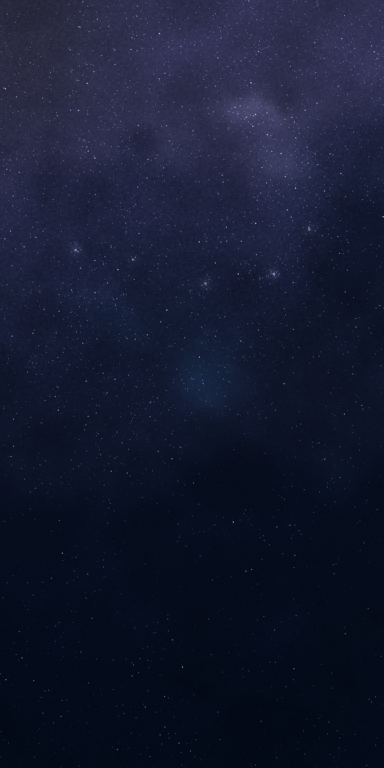
Give the GLSL for this texture, as a Shadertoy shader.

```glsl
// Night sky: a vertical ramp from violet haze down to near-black navy,
// bent by fractal noise, with soft clouds, grain, several turned grids
// of jittered pin-point stars and a few small bright clusters.

const vec3 NADIR   = vec3(0.012, 0.040, 0.095);
const vec3 NAVY    = vec3(0.022, 0.052, 0.116);
const vec3 DUSK    = vec3(0.060, 0.084, 0.166);
const vec3 INDIGO  = vec3(0.118, 0.136, 0.248);
const vec3 VIOLET  = vec3(0.182, 0.186, 0.308);
const vec3 UMBER   = vec3(0.165, 0.165, 0.235);
const vec3 TEAL    = vec3(0.028, 0.060, 0.085);
const vec3 MIST    = vec3(0.095, 0.095, 0.110);
const vec3 STAR    = vec3(0.84, 0.88, 1.00);
const float STAR_RADIUS = 0.0017;
const float GRAIN = 0.036;
const float WARP = 0.16;
const float MOTTLE = 0.38;
const int CLUSTERS = 5;

float hash(vec2 p) {
    vec3 q = fract(vec3(p.xyx) * 0.1031);
    q += dot(q, q.yzx + 33.33);
    return fract((q.x + q.y) * q.z);
}

vec2 hash2(vec2 p) {
    return vec2(hash(p + 17.3), hash(p + 71.9));
}

float noise(vec2 p) {
    vec2 i = floor(p), f = fract(p);
    f = f * f * (3.0 - 2.0 * f);
    float low = mix(hash(i), hash(i + vec2(1, 0)), f.x);
    float high = mix(hash(i + vec2(0, 1)), hash(i + vec2(1, 1)), f.x);
    return mix(low, high, f.y);
}

float fbm(vec2 p) {
    float sum = 0.0, amp = 0.5;
    for (int i = 0; i < 5; i++) {
        sum += amp * noise(p);
        p = mat2(1.6, 1.2, -1.2, 1.6) * p + 9.7;
        amp *= 0.5;
    }
    return sum / 0.97;
}

float blob(vec2 p, vec2 centre, vec2 size) {
    vec2 d = (p - centre) / size;
    return exp(-dot(d, d));
}

// Soft disc with an edge about one pixel wide
float dotMask(float dist, float radius) {
    float edge = 0.55 / iResolution.x;
    return 1.0 - smoothstep(max(radius - edge, 0.0), radius + edge, dist);
}

// One jittered star per occupied cell of a turned grid; most are faint
float stars(vec2 p, float cells, float angle, float chance) {
    float c = cos(angle), s = sin(angle);
    p = mat2(c, s, -s, c) * p + 5.0;
    vec2 id = floor(p * cells), seed = id + cells;
    vec2 centre = (id + 0.2 + 0.6 * hash2(seed)) / cells;
    float lit = step(hash(seed + 5.1), chance);
    float power = hash(seed + 43.7);
    float radius = STAR_RADIUS * mix(0.6, 1.15, power);
    return lit * mix(0.15, 1.0, power * power * power) * dotMask(length(p - centre), radius);
}

// Sky colour by height, 0 at the bottom and 1 at the top
vec3 skyRamp(float h) {
    vec3 c = mix(NADIR, NAVY, smoothstep(0.02, 0.34, h));
    c = mix(c, DUSK, smoothstep(0.31, 0.49, h));
    c = mix(c, INDIGO, smoothstep(0.52, 0.72, h));
    return mix(c, VIOLET, smoothstep(0.69, 0.88, h));
}

void mainImage(out vec4 fragColor, in vec2 fragCoord) {
    vec2 uv = fragCoord / iResolution.xy;
    vec2 p = fragCoord / iResolution.x;
    float haze = fbm(p * 3.2 + 4.0);
    float wisps = fbm(p * 8.0 + 21.0);

    // Bent height, sinking along the right side
    float h = uv.y + WARP * (haze - 0.5) + 0.05 * (wisps - 0.5);
    h -= 0.20 * smoothstep(0.68, 1.0, uv.x) * blob(uv, vec2(uv.x, 0.68), vec2(1.0, 0.17));
    vec3 col = skyRamp(h);

    // Warm corner, pale clouds and a blue-green plume
    col = mix(col, UMBER, 0.75 * blob(uv, vec2(0.0, 1.0), vec2(0.28, 0.17)));
    float cloud = blob(uv, vec2(0.69, 0.86), vec2(0.13, 0.025))
                + 0.7 * blob(uv, vec2(0.72, 0.79), vec2(0.08, 0.03))
                + 0.4 * blob(uv, vec2(0.38, 0.80), vec2(0.12, 0.02));
    cloud *= smoothstep(0.2, 0.75, wisps);
    float plume = blob(uv, vec2(0.54, 0.51), vec2(0.09, 0.055))
                + 0.4 * blob(uv, vec2(0.36, 0.59), vec2(0.22, 0.05));
    plume *= 0.4 + wisps;

    // Mottling and fine grain, stronger where the sky is bright
    float upper = smoothstep(0.30, 0.75, h);
    float speck = noise(p * 240.0) - 0.5;
    col *= 1.0 + MOTTLE * (wisps - 0.5);
    col += MIST * cloud + TEAL * plume;
    col += GRAIN * speck * mix(0.2, 1.0, upper);

    // Star dust, small stars and bright stars
    float patchy = smoothstep(0.25, 0.75, wisps);
    float crowd = mix(0.22, 1.0, upper) * mix(0.35, 1.3, patchy) + 0.6 * cloud + 0.4 * plume;
    float light = 0.17 * stars(p, 110.0, 0.5, 0.42 * crowd)
                + 0.34 * stars(p, 57.0, 1.1, 0.40 * crowd)
                + 0.50 * stars(p, 25.0, 0.3, 0.28 * crowd);

    // Small clusters: a glow, a knot of stars and a bright core
    for (int i = 0; i < CLUSTERS; i++) {
        vec2 r = hash2(vec2(float(i) * 7.0, 3.0));
        vec2 centre = vec2((float(i) + 0.3 + 0.5 * r.x) / 6.0 + 0.08, 1.24 + 0.25 * r.y);
        float power = mix(0.4, 1.0, hash(r * 91.0));
        float knot = blob(p, centre, vec2(0.016));
        light += power * knot * (0.10 + 0.6 * stars(p, 105.0, 0.8, 0.8));
        light += 0.5 * power * dotMask(length(p - centre), 0.0035);
    }
    col += STAR * light;
    fragColor = vec4(clamp(col, 0.0, 1.0), 1.0);
}
```
